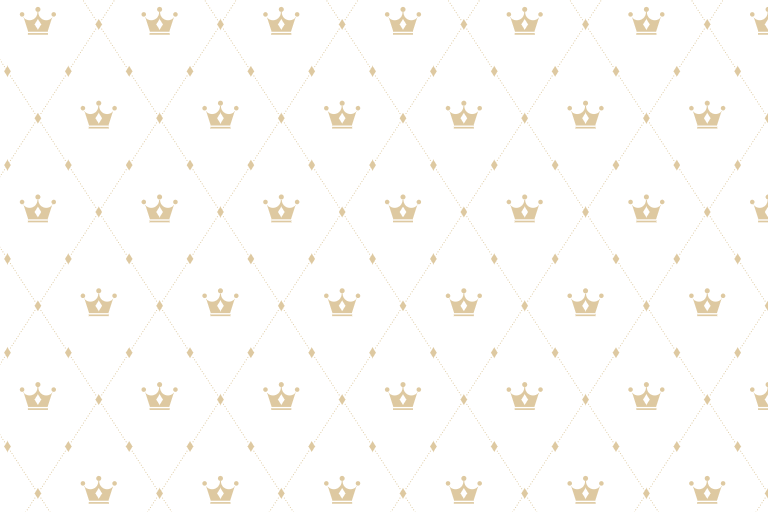
Reproduce this pattern procedurally as a Shadertoy shader.

```glsl
// Half diagonals of one rhombus of the trellis, in crown half-widths
const vec2 HALF_DIAG = vec2(3.651, 5.628);

vec2 toLattice(vec2 p) {
    p /= 2.0 * HALF_DIAG;
    return vec2(p.x + p.y, p.x - p.y);
}

vec2 toPlane(vec2 l) {
    return vec2(l.x + l.y, l.x - l.y) * HALF_DIAG;
}

// Offset from the nearest whole number
vec2 nearest(vec2 v) {
    return fract(v + 0.5) - 0.5;
}

float coverage(float dist, float pixel) {
    return clamp(0.5 - dist / pixel, 0.0, 1.0);
}

float diamond(vec2 p) {
    return dot(abs(p), vec2(0.848, 0.53)) - 0.17;
}

float crown(vec2 p) {
    p.x = abs(p.x);

    // Flared body with a round scoop on each side of the spire
    float side = (p.x - 0.58 - (p.y + 0.44) * 0.32) / 1.05;
    float scoop = 0.47 - length(p - vec2(0.5, 0.72));
    float body = max(max(side, scoop), max(-0.44 - p.y, p.y - 0.74));

    // Balls on the tips and the bar below
    float balls = min(length(p - vec2(0.0, 0.9)) - 0.15,
                      length(p - vec2(0.95, 0.6)) - 0.135);
    vec2 bar = abs(p - vec2(0.0, -0.57)) - vec2(0.6, 0.05);
    return min(min(body, balls), max(bar.x, bar.y));
}

// Dots along both families of trellis lines
float dottedTrellis(vec2 l, float pixel) {
    vec2 across = fract(l) - 0.5;
    vec2 along = nearest(l * 40.0) / 40.0;
    float dist = min(length(toPlane(vec2(across.x, along.y))),
                     length(toPlane(vec2(along.x, across.y))));

    // Dots finer than a pixel fade instead of growing
    float radius = max(0.028, 0.5 * pixel);
    return coverage(dist - radius, pixel) * pow(0.028 / radius, 2.0);
}

void mainImage(out vec4 fragColor, in vec2 fragCoord) {
    float pixel = 46.08 / iResolution.x;
    vec2 p = (fragCoord - vec2(0.0, iResolution.y)) * pixel - vec2(2.274, -1.464);
    vec2 l = toLattice(p);

    // Crowns sit on whole lattice points, diamonds on every half point
    float crownInk = coverage(crown(toPlane(nearest(l))), pixel);
    float diamondInk = coverage(diamond(toPlane(nearest(l * 2.0) * 0.5)), pixel);

    // The difference cuts the diamond out of each crown
    float ink = max(abs(crownInk - diamondInk), dottedTrellis(l, pixel));

    vec3 gold = vec3(0.87, 0.79, 0.63);
    fragColor = vec4(mix(vec3(1.0), gold, ink), 1.0);
}
```
